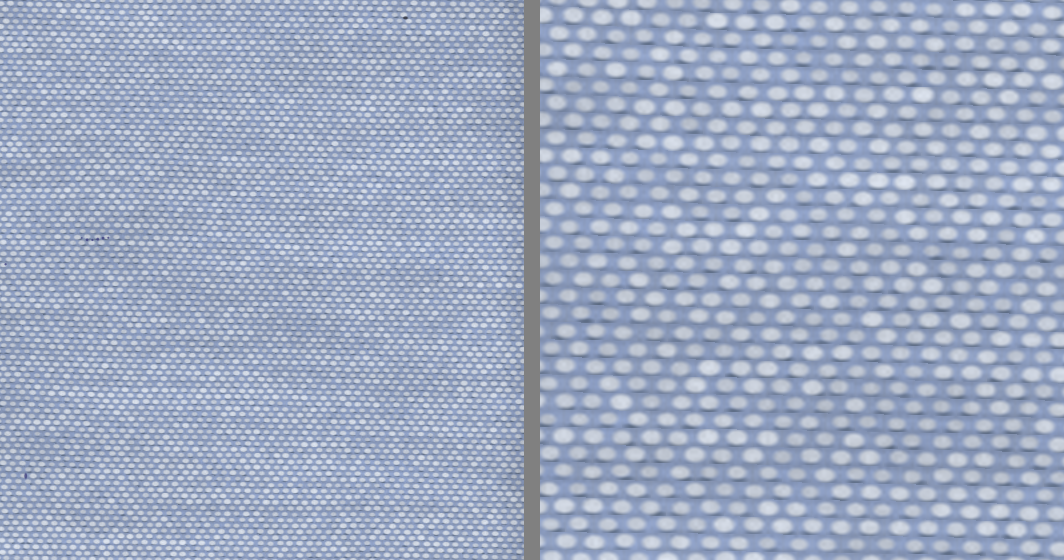
Left, the full canvas; right, a detail of the centre.
Give the GLSL for this texture, as a Shadertoy shader.

```glsl
// Blue and white oxford cloth: pale weft floats staggered in rows over paired blue warp.
// Each cell holds one rounded float, two warp threads and a shadowed gap;
// hashes and stretched noise vary yarn thickness and tone, then a few ink specks are added.

#define COLUMNS 54.0        // floats across
#define ROWS 96.0           // weft rows down, alternate rows shifted by half
#define TILT 0.015          // fall of the weft towards the right
#define FLOAT_SIZE vec2(0.33, 0.39)
#define SLUB 0.28           // thickness variation along the weft
#define BEND 0.004          // wander of the threads
#define GAP_DEPTH 0.85
#define WHITE_YARN vec3(0.785, 0.81, 0.85)
#define BLUE_YARN vec3(0.545, 0.615, 0.765)
#define GREY_BLUE vec3(0.54, 0.59, 0.685)
#define GAP_COLOR vec3(0.34, 0.40, 0.49)
#define INK_COLOR vec3(0.22, 0.22, 0.48)

float hash(vec2 p) {
    vec3 h = fract(vec3(p.xyx) * 0.1031);
    h += dot(h, h.yzx + 33.33);
    return fract((h.x + h.y) * h.z);
}

float noise(vec2 p) {
    vec2 i = floor(p), f = fract(p);
    f = f * f * (3.0 - 2.0 * f);
    return mix(mix(hash(i), hash(i + vec2(1, 0)), f.x),
               mix(hash(i + vec2(0, 1)), hash(i + vec2(1, 1)), f.x), f.y);
}

// Soft coverage of an ellipse, with edge width in units of p.
float ellipse(vec2 p, vec2 radius, float edge) {
    float d = (length(p / radius) - 1.0) * min(radius.x, radius.y);
    return 1.0 - smoothstep(-edge, edge, d);
}

vec3 weave(vec2 uv, float pixelRows) {
    vec2 p = uv * vec2(COLUMNS, ROWS);
    float row = floor(p.y);
    p.x += 0.5 * mod(row, 2.0);
    vec2 id = vec2(floor(p.x), row);
    vec2 q = fract(p) - 0.5;
    float tone = hash(id + 17.0);
    float slub = noise(vec2(p.x * 0.16, row * 7.3 + 40.0)) - 0.5;
    float edge = max(0.13, 0.55 * pixelRows);

    // Paired warp threads, with a faint seam between them
    float side = abs(abs(q.x) - 0.5);
    float seam = 1.0 - smoothstep(0.0, 0.09, side);
    float warpTone = noise(vec2(p.x * 2.0, p.y * 0.35));
    vec3 color = mix(BLUE_YARN, GREY_BLUE, 0.2 * seam + 0.5 * warpTone);
    color *= 1.03 - 0.07 * smoothstep(0.1, 0.5, abs(q.y));

    // Short shadowed slots beneath the ends of the floats
    vec2 slot = vec2(q.x + 0.4 * (hash(id + 5.0) - 0.5), q.y + 0.42);
    float gap = ellipse(slot, vec2(0.23, 0.15), edge);
    color = mix(color, GAP_COLOR, gap * GAP_DEPTH * (0.25 + 0.75 * hash(id + 9.0)));

    // Pale weft float, thicker and brighter in slubs
    vec2 jitter = 0.12 * (vec2(hash(id), hash(id + 31.0)) - 0.5);
    vec2 radius = FLOAT_SIZE * (0.97 + SLUB * vec2(0.6, 1.0) * slub + 0.18 * (tone - 0.5));
    float cover = ellipse(q - jitter, radius, edge);
    vec3 yarn = WHITE_YARN * (0.96 + 0.07 * tone + 0.06 * slub);
    yarn *= 1.02 - 0.28 * dot(q, q);
    return mix(color, yarn, cover * (0.88 + 0.12 * tone));
}

void mainImage(out vec4 fragColor, in vec2 fragCoord) {
    vec2 uv = fragCoord / iResolution.xy;
    vec2 s = fragCoord / iResolution.y;

    // Slight tilt of the weft and gentle wander of both thread directions
    vec2 bend = vec2(noise(uv * vec2(3.0, 5.0)), noise(uv * vec2(4.0, 3.0) + 20.0)) - 0.5;
    vec2 cloth = uv + 2.0 * BEND * bend + vec2(0.0, TILT * s.x);
    vec3 color = weave(cloth, ROWS / iResolution.y);

    // Uneven dye in horizontal streaks and broad clouds, and fine fibre grain
    float streak = noise(cloth * vec2(5.0, 50.0)) - 0.5;
    float cloud = noise(uv * vec2(4.0, 7.0) + 8.0) - 0.5;
    float grain = noise(s * 420.0) - 0.5;
    color *= 1.0 + 0.06 * streak + 0.045 * cloud + 0.06 * grain;
    color *= 1.0 - 0.07 * smoothstep(0.94, 1.0, uv.x);

    // Trail of ink dots and a few lone specks
    float edge = max(0.0007, 0.7 / iResolution.y);
    float ink = 0.0;
    for (int i = 0; i < 6; i++) {
        float k = float(i);
        vec2 center = vec2(0.146 + 0.0095 * k, 0.570 + 0.007 * hash(vec2(k, 3.0)));
        ink = max(ink, ellipse(s - center, vec2(0.0012 + 0.0014 * hash(vec2(k, 8.0))), edge));
    }
    ink = max(ink, ellipse(s - vec2(0.046, 0.150), vec2(0.0025, 0.005), edge));
    ink = max(ink, ellipse(s - vec2(0.010, 0.528), vec2(0.002), edge));
    color = mix(color, INK_COLOR, 0.75 * ink);
    float fleck = ellipse(s - vec2(0.724, 0.968), vec2(0.0042, 0.0026), edge);
    color = mix(color, vec3(0.20, 0.21, 0.25), 0.85 * fleck);

    fragColor = vec4(clamp(color, 0.0, 1.0), 1.0);
}
```
